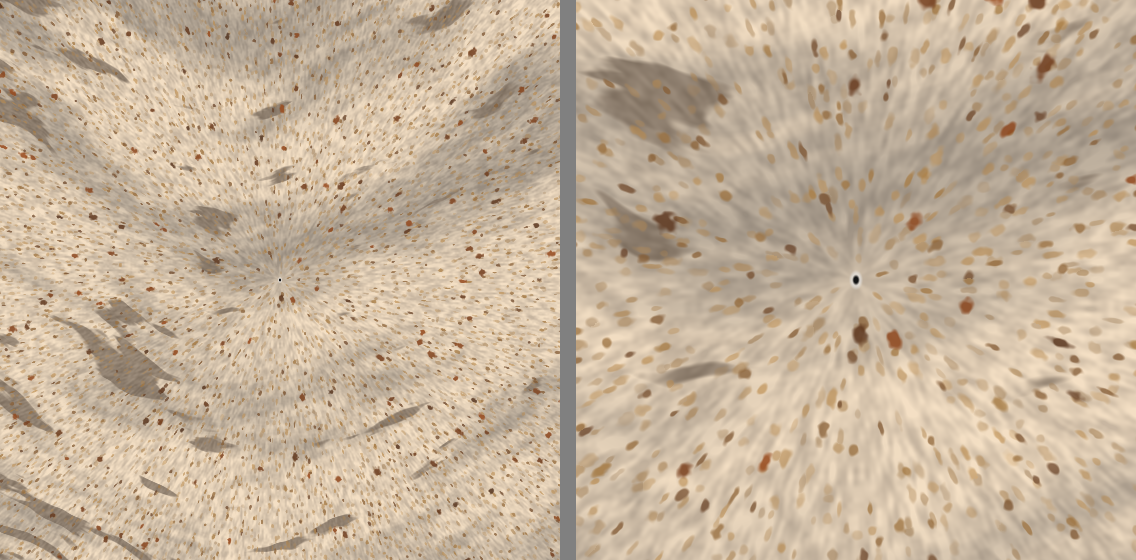
Left: the whole. Right: its middle third, enlarged.
Give the GLSL for this texture, as a Shadertoy shader.

```glsl
const vec2 CENTRE = vec2(0.5);
const vec3 CREAM = vec3(0.94, 0.86, 0.755);
const vec3 PALE_GREY = vec3(0.785, 0.715, 0.63);
const vec3 SHADOW_TINT = vec3(0.76, 0.77, 0.79);
const vec3 SLATE = vec3(0.50, 0.44, 0.38);
const vec3 OCHRE = vec3(0.74, 0.55, 0.30);
const vec3 TAN = vec3(0.62, 0.50, 0.36);
const vec3 BROWN = vec3(0.40, 0.25, 0.15);
const vec3 RUST = vec3(0.60, 0.29, 0.11);

float hash(vec2 p) {
    vec3 q = fract(p.xyx * vec3(0.1031, 0.1030, 0.0973));
    q += dot(q, q.yzx + 33.33);
    return fract((q.x + q.y) * q.z);
}

vec2 hash2(vec2 p) {
    return vec2(hash(p), hash(p + 57.3));
}

float noise(vec2 p) {
    vec2 i = floor(p), f = fract(p);
    f = f * f * (3.0 - 2.0 * f);
    return mix(mix(hash(i), hash(i + vec2(1, 0)), f.x),
               mix(hash(i + vec2(0, 1)), hash(i + vec2(1, 1)), f.x), f.y);
}

float fbm(vec2 p) {
    float sum = 0.0, amplitude = 0.5;
    for (int i = 0; i < 5; i++) {
        sum += amplitude * noise(p);
        p = mat2(1.6, 0.5, -0.5, 1.9) * p + 17.7;
        amplitude *= 0.5;
    }
    return sum / 0.97;
}

vec2 outward(vec2 p) {
    vec2 d = p - CENTRE;
    return d / max(length(d), 1e-4);
}

// Noise smeared along rays from the centre
float radialGrain(vec2 p, float frequency, float reach) {
    vec2 ray = outward(p);
    float sum = 0.0;
    for (int i = -3; i <= 3; i++) {
        sum += noise((p + ray * reach * float(i) / 3.0) * frequency + 40.0);
    }
    return sum / 7.0;
}

// Scattered grains stretched along the rays: x = coverage, y = random tone
vec2 speckles(vec2 p, float cells, float density, vec2 size, float seed) {
    vec2 home = floor(p * cells), best = vec2(0.0);
    float ragged = (noise(p * 300.0 + seed) - 0.5) * 0.8;
    for (int y = -1; y <= 1; y++) {
        for (int x = -1; x <= 1; x++) {
            vec2 cell = home + vec2(x, y);
            vec2 id = cell + seed;
            vec2 spot = (cell + hash2(id)) / cells;
            vec2 ray = outward(spot), d = p - spot;
            vec2 local = vec2(dot(d, ray), dot(d, vec2(-ray.y, ray.x)));
            vec2 extent = size * (0.6 + 0.8 * hash2(id + 11.0));
            float edge = length(local / extent) - 1.0 + ragged;
            float cover = smoothstep(0.4, -0.4, edge) * step(hash(id + 23.0), density);
            if (cover > best.x) best = vec2(cover, hash(id + 31.0));
        }
    }
    return best;
}

// Coordinates along and across the shallow V of the bands
vec2 bandSpace(vec2 p) {
    float x = p.x - 0.42;
    float bend = (fbm(p * 4.0) - 0.5) * 0.12;
    return vec2(p.x, p.y - 0.52 * sqrt(x * x + 0.008) + bend);
}

void mainImage(out vec4 fragColor, in vec2 fragCoord) {
    vec2 p = fragCoord / iResolution.xy;
    vec2 band = bandSpace(p);

    // Cream ground with fine radial fibres
    float fibre = radialGrain(p, 290.0, 0.0045);
    float mottle = radialGrain(p, 130.0, 0.006);
    float light = 0.62 + (fibre - 0.5) * 1.7 + (mottle - 0.5) * 0.8;
    vec3 color = mix(PALE_GREY, CREAM, clamp(light, 0.0, 1.1));

    // Soft grey bands and thin wisps
    float broad = fbm(band * vec2(3.2, 9.0) + 3.0);
    float wisps = fbm(band * vec2(9.0, 42.0) + 21.0);
    float shade = smoothstep(0.40, 0.72, broad * 0.72 + wisps * 0.28);
    color *= mix(vec3(1.0), SHADOW_TINT, shade);

    // Sparse slate patches, mostly towards the left and the bottom
    float patches = fbm(band * vec2(8.0, 21.0) + 71.0);
    float reach = 0.07 * smoothstep(0.25, 0.9, p.x) * smoothstep(0.1, 0.5, p.y);
    float slate = smoothstep(0.69, 0.74, patches + shade * 0.05 - reach);
    color = mix(color, SLATE + (fibre - 0.5) * 0.15, slate * 0.8);

    // Ochre, brown and rust grains
    vec2 fine = speckles(p, 105.0, 0.42, vec2(0.0040, 0.0021), 5.0);
    color = mix(color, mix(OCHRE, TAN, fine.y), fine.x * (0.25 + 0.4 * hash(vec2(fine.y * 91.0, 2.0))));
    vec2 dark = speckles(p, 62.0, 0.32, vec2(0.0036, 0.0020), 131.0);
    color = mix(color, mix(BROWN, OCHRE * 0.9, dark.y), dark.x * 0.75);
    vec2 large = speckles(p, 25.0, 0.25, vec2(0.0056, 0.0038), 277.0);
    color = mix(color, mix(BROWN * 0.8, RUST, large.y), large.x * 0.85);

    // Pinhole where the rays meet
    float r = length((p - CENTRE) * vec2(1.0, 0.7));
    color = mix(color, vec3(0.92), 0.6 * smoothstep(0.0045, 0.0025, r));
    color = mix(color, vec3(0.08), smoothstep(0.0025, 0.001, r));

    fragColor = vec4(color, 1.0);
}
```
